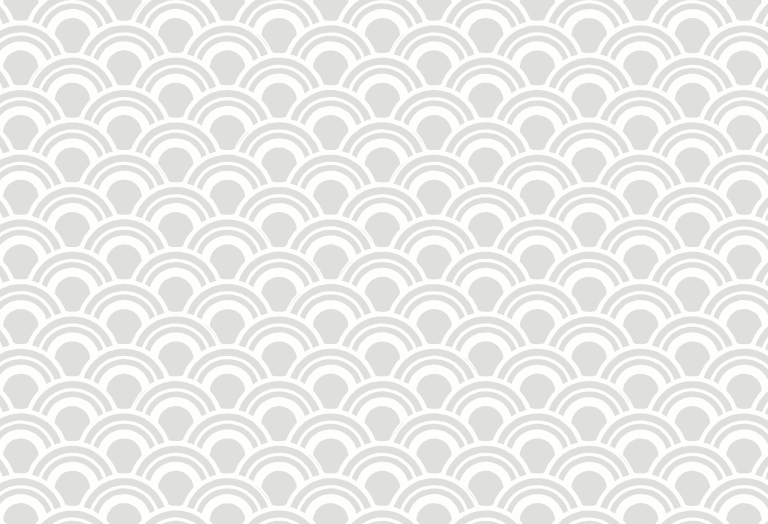
Reproduce this pattern procedurally as a Shadertoy shader.

```glsl
#define COLUMNS 7.433
#define ROW_STEP 0.313
#define ORIGIN vec2(3.701, 2.848)
#define SCALE_RADIUS 0.458
#define OUTER_BAND vec2(0.345, 0.413)
#define INNER_BAND vec2(0.258, 0.313)
#define CORE_RADIUS 0.171
#define WOBBLE 0.004
#define SLIVER_CHANCE 0.12
#define GREY vec3(0.875, 0.875, 0.868)
#define WHITE vec3(0.995, 0.995, 0.99)

float hash(vec2 p) {
    p = fract(p * vec2(0.1031, 0.1173) + 0.37);
    p += dot(p, p.yx + 33.33);
    return fract((p.x + p.y) * p.x * 17.0);
}

float noise(vec2 p) {
    vec2 cell = floor(p), f = fract(p);
    f = f * f * (3.0 - 2.0 * f);
    return mix(mix(hash(cell), hash(cell + vec2(1, 0)), f.x),
               mix(hash(cell + vec2(0, 1)), hash(cell + vec2(1, 1)), f.x), f.y);
}

// Antialiased coverage of a disc
float disc(float r, float radius, float pixel) {
    return clamp((radius - r) / pixel + 0.5, 0.0, 1.0);
}

float ring(float r, vec2 radii, float pixel) {
    return disc(r, radii.y, pixel) - disc(r, radii.x, pixel);
}

// Hairline grey trace on one flank of an occasional white rim
float sliver(vec2 q, float r, vec2 id, float pixel) {
    float side = hash(id + 41.0) < 0.3 ? -1.0 : 1.0;
    float angle = atan(q.x * side, q.y);
    float span = smoothstep(0.65, 0.8, angle) * (1.0 - smoothstep(1.05, 1.2, angle));
    float radius = SCALE_RADIUS - 0.02 + 0.02 * (angle - 0.9);
    float present = step(hash(id + 7.0), SLIVER_CHANCE);
    return 0.7 * present * span * ring(r, radius + vec2(-0.003, 0.003), pixel);
}

void mainImage(out vec4 fragColor, in vec2 fragCoord) {
    float pixel = COLUMNS / iResolution.x;
    vec2 p = fragCoord * pixel - ORIGIN;
    float wobble = WOBBLE * (noise(p * 28.0 + 300.0) - 0.5);
    float baseRow = floor(p.y / ROW_STEP);
    vec3 color = GREY;

    // Paint from upper rows to lower, each overlapping the one above
    for (int i = 2; i >= -1; i--) {
        float row = baseRow + float(i);
        float shift = 0.5 * mod(row, 2.0);
        float column = round(p.x - shift);
        vec2 q = p - vec2(column + shift, row * ROW_STEP);
        float r = length(q) + wobble;

        float grey = ring(r, OUTER_BAND, pixel) + ring(r, INNER_BAND, pixel)
                   + disc(r, CORE_RADIUS, pixel)
                   + sliver(q, r, vec2(column, row) + 50.0, pixel);
        color = mix(color, mix(WHITE, GREY, grey), disc(r, SCALE_RADIUS, pixel));
    }
    fragColor = vec4(color, 1.0);
}
```
